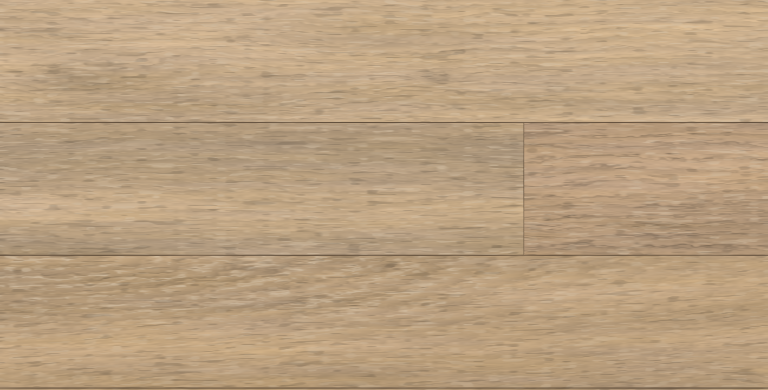
This texture is drawn by a Shadertoy shader. Its source:

```glsl
// Pale oak floor: three rows of long planks, with one butt joint in the middle row.
// Each plank has a ring field (straight, wavy or arched) whose contours give the figure;
// stretched noise adds hair-fine fibres, broad stains and pale pores. Unit: canvas height.

const float ROW_HEIGHT   = 0.3405;
const float ROW_BASE     = 0.005;   // height of the lowest seam
const float PLANK_LENGTH = 3.0;
const float JOINT_X      = 1.343;   // butt joint of the middle row
const float SEAM_HALF    = 0.0014;
const float FIBRE_AMOUNT = 0.10;
const float HAIR_AMOUNT  = 0.13;
const float STAIN_AMOUNT = 0.20;
const float PORE_AMOUNT  = 0.20;
const vec3  SEAM_COLOR   = vec3(0.36, 0.29, 0.22);
const vec3  PORE_COLOR   = vec3(0.84, 0.77, 0.67);
const vec3  GREY_TINT    = vec3(0.635, 0.555, 0.455);
const vec3  COOL_SHIFT   = vec3(-0.015, 0.0, 0.05);

// Per plank: bottom, middle left, middle right, top
const vec3 PLANK_COLOR[4] = vec3[4](
    vec3(0.718, 0.610, 0.478), vec3(0.725, 0.625, 0.502),
    vec3(0.705, 0.595, 0.480), vec3(0.775, 0.668, 0.535));
const float RING_FREQ[4]   = float[4](38.0, 40.0, 34.0, 44.0);
const float RING_AMOUNT[4] = float[4](0.07, 0.04, 0.11, 0.05);
const float WAVINESS[4]    = float[4](0.035, 0.035, 0.045, 0.04);

// Knots: centre x, centre y, radius x, radius y
const vec4 KNOTS[3] = vec4[3](
    vec4(0.22, 0.80, 0.20, 0.050), vec4(1.12, 0.795, 0.055, 0.022),
    vec4(1.23, 0.643, 0.045, 0.006));

float hash(vec2 p) {
    vec3 q = fract(vec3(p.xyx) * 0.1031);
    q += dot(q, q.yzx + 33.33);
    return fract((q.x + q.y) * q.z);
}

float noise(vec2 p) {
    vec2 i = floor(p), f = fract(p);
    f = f * f * (3.0 - 2.0 * f);
    return mix(mix(hash(i), hash(i + vec2(1, 0)), f.x),
               mix(hash(i + vec2(0, 1)), hash(i + vec2(1, 1)), f.x), f.y);
}

// Three octaves, centred on zero
float fbm(vec2 p) {
    float sum = 0.0, amp = 0.55;
    for (int i = 0; i < 3; i++) {
        sum += amp * (noise(p) - 0.5);
        p = p * 2.07 + 17.3;
        amp *= 0.5;
    }
    return sum;
}

float band(float y, float center, float width) {
    float d = (y - center) / width;
    return exp(-d * d);
}

vec3 wood(vec2 p, int id) {
    vec2 seed = vec2(37.0, 91.0) * float(id + 1);
    float warp = WAVINESS[id] * fbm(p * vec2(2.4, 8.0) + seed);

    // Ring field, arched on the bottom plank and looped around the knots
    float rings = p.y + warp;
    float arch = 0.0;
    if (id == 0) {
        rings = length(vec2((p.x - 0.12) * 0.21, p.y - 0.36)) + warp;
        arch = smoothstep(0.04, 0.32, p.y) * smoothstep(1.9, 0.8, p.x);
    }
    float core = 0.0;
    for (int i = 0; i < 3; i++) {
        vec2 d = (p - KNOTS[i].xy) / KNOTS[i].zw;
        float bump = exp(-dot(d, d));
        rings += 1.5 * KNOTS[i].w * bump;
        core += bump * bump * (0.4 + noise(p * vec2(30.0, 170.0)));
    }

    // Fibres lean along the rings; hairs are near the limit of sight
    vec2 q = vec2(p.x, p.y + 0.8 * warp) + seed;
    if (id == 0) q.y -= 0.04 * p.x;
    float fibre = fbm(q * vec2(4.0, 110.0));
    float hair = noise(q * vec2(24.0, 250.0)) + noise(q * vec2(60.0, 310.0)) - 1.0;
    float stain = fbm(q * vec2(0.8, 15.0)) + 0.5 * fbm(q * vec2(2.0, 5.0));

    // Growth rings: thin dark late wood, broken up by the fibres
    float phase = rings * RING_FREQ[id] + 0.7 * fbm(p * vec2(6.0, 45.0) + seed) + 0.35 * hair;
    float wave = 0.5 + 0.5 * sin(6.2832 * phase);
    float late = pow(wave, 5.0) * (0.3 + 1.4 * noise(q * vec2(7.0, 70.0)));
    float early = pow(1.0 - wave, 4.0);
    float ringFade = id == 0 ? 0.35 + 0.65 * arch : 1.0;

    float tone = 1.0 + FIBRE_AMOUNT * fibre + HAIR_AMOUNT * 0.5 * hair + STAIN_AMOUNT * stain
               - RING_AMOUNT[id] * ringFade * (late - 0.2) - 0.11 * core;
    vec3 col = PLANK_COLOR[id] * tone;

    // Heartwood and sapwood bands of the middle plank
    if (id == 1) {
        float y = p.y + warp;
        float grey = band(y, 0.60, 0.05) + 0.7 * band(y, 0.37, 0.03);
        col = mix(col, GREY_TINT * tone, 0.65 * grey);
        col *= 1.0 + 0.10 * band(y, 0.465, 0.035);
    }
    col += COOL_SHIFT * fbm(p * vec2(3.0, 40.0) + seed.yx);

    // Short pale pores, denser along the early wood
    float dash = smoothstep(0.60, 0.85, noise(q * vec2(30.0, 230.0)));
    col = mix(col, PORE_COLOR, dash * (PORE_AMOUNT + 0.25 * early * ringFade));
    float streak = smoothstep(0.25, 0.75, noise(q * vec2(45.0, 130.0)));
    col = mix(col, PORE_COLOR, 0.50 * arch * early * streak);

    // Sparse dark pores
    float pit = smoothstep(0.74, 0.92, noise(q * vec2(22.0, 200.0) + 53.0));
    return col * (1.0 - 0.11 * pit);
}

void mainImage(out vec4 fragColor, in vec2 fragCoord) {
    float px = 1.0 / iResolution.y;
    vec2 p = fragCoord * px;

    // Half-bond layout
    float v = (p.y - ROW_BASE) / ROW_HEIGHT;
    float row = clamp(floor(v), 0.0, 2.0);
    float along = p.x - JOINT_X - 0.5 * PLANK_LENGTH * (row - 1.0);
    int id = row < 0.5 ? 0 : (row > 1.5 ? 3 : (along < 0.0 ? 1 : 2));
    vec3 col = wood(p, id);

    // Thin seams of uneven depth; the butt joint is fainter
    float dRow = abs(fract(v + 0.5) - 0.5) * ROW_HEIGHT;
    float dEnd = abs(fract(along / PLANK_LENGTH + 0.5) - 0.5) * PLANK_LENGTH;
    vec2 line = 1.0 - smoothstep(SEAM_HALF - 0.6 * px, SEAM_HALF + 0.6 * px, vec2(dRow, dEnd));
    float depth = 0.65 + 0.35 * noise(p * vec2(12.0, 18.0));
    col = mix(col, SEAM_COLOR, depth * max(line.x, 0.65 * line.y));
    fragColor = vec4(col, 1.0);
}
```
